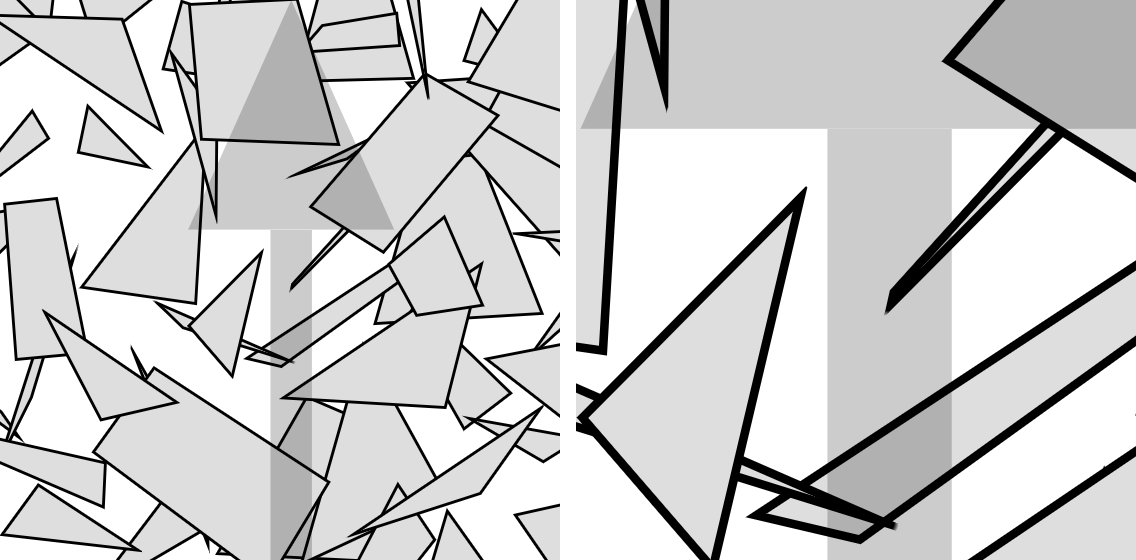
Left, the full canvas; right, a detail of the centre.
Write a Shadertoy shader that draws this pattern.

```glsl
// Scattered outlined grey shards on white, shaded by a translucent upward arrow.

const int SHARD_COUNT = 50;
const float MARGIN = 0.1;              // scatter area beyond the canvas
const vec2 RADIUS_RANGE = vec2(0.10, 0.25);
const vec2 SQUEEZE_RANGE = vec2(0.04, 1.0);
const float QUAD_SHARE = 0.35;
const float CORNER_JITTER = 0.9;
const float STROKE = 0.0051;           // full outline width
const float MITER = 0.007;             // longest tip beyond a corner

const vec3 PAPER = vec3(1.0);
const vec3 SHARD_FILL = vec3(0.87);
const vec3 INK = vec3(0.0);

const vec2 ARROW_TIP = vec2(0.52, 1.0);
const float HEAD_BASE = 0.59;
const float HEAD_HALF_WIDTH = 0.184;
const float SHAFT_HALF_WIDTH = 0.037;
const float ARROW_OPACITY = 0.2;

const float TAU = 6.2831853;

float hash(vec2 p) {
    return fract(sin(dot(p, vec2(127.1, 311.7))) * 43758.5453);
}

mat2 rotation(float angle) {
    float c = cos(angle), s = sin(angle);
    return mat2(c, s, -s, c);
}

// Antialiased coverage of the region where the distance is negative
float coverage(float dist, float pixel) {
    return clamp(0.5 - dist / pixel, 0.0, 1.0);
}

// Corner k of a convex polygon inscribed in an ellipse
vec2 shardCorner(float id, int k, int sides, vec2 axes) {
    float jitter = CORNER_JITTER * hash(vec2(id, 10.0 + float(k % sides)));
    float angle = TAU * (float(k) + jitter) / float(sides);
    return axes * vec2(cos(angle), sin(angle));
}

// Largest edge distance, which keeps the corners of the outline sharp
float shardDistance(vec2 p, float id, int sides, vec2 axes) {
    float dist = -1.0;
    vec2 a = shardCorner(id, 0, sides, axes);
    for (int k = 1; k <= sides; k++) {
        vec2 b = shardCorner(id, k, sides, axes);
        vec2 edge = b - a;
        vec2 normal = vec2(edge.y, -edge.x) / max(length(edge), 1e-5);
        dist = max(dist, dot(p - a, normal));
        a = b;
    }
    return dist;
}

// Triangular head joined to a shaft that runs off the bottom
float arrowDistance(vec2 p) {
    vec2 q = vec2(abs(p.x - ARROW_TIP.x), p.y - ARROW_TIP.y);
    vec2 slope = normalize(vec2(ARROW_TIP.y - HEAD_BASE, HEAD_HALF_WIDTH));
    float head = max(dot(q, slope), HEAD_BASE - p.y);
    float shaft = max(q.x - SHAFT_HALF_WIDTH, p.y - HEAD_BASE);
    return min(head, shaft);
}

void mainImage(out vec4 fragColor, in vec2 fragCoord) {
    vec2 uv = fragCoord / iResolution.y;
    float pixel = 1.0 / iResolution.y;
    vec3 color = PAPER;

    // Shards, painted back to front
    for (int i = 0; i < SHARD_COUNT; i++) {
        float id = float(i) + 1.0;

        // Even low-discrepancy scatter with a random offset
        vec2 spread = fract(id * vec2(0.75488, 0.56984));
        vec2 offset = vec2(hash(vec2(id, 1.0)), hash(vec2(id, 2.0))) - 0.5;
        vec2 center = mix(vec2(-MARGIN), vec2(1.0 + MARGIN), spread) + 0.12 * offset;

        float radius = mix(RADIUS_RANGE.x, RADIUS_RANGE.y, hash(vec2(id, 3.0)));
        float squeeze = mix(SQUEEZE_RANGE.x, SQUEEZE_RANGE.y, hash(vec2(id, 4.0)));
        vec2 axes = radius * vec2(1.0, squeeze);
        int sides = hash(vec2(id, 5.0)) < QUAD_SHARE ? 4 : 3;

        vec2 p = rotation(TAU * hash(vec2(id, 6.0))) * (uv - center);
        if (length(p) > radius + 2.0 * MITER) continue;

        // Fill, then outline with overlong tips trimmed by an ellipse
        float dist = shardDistance(p, id, sides, axes);
        vec2 limit = axes + MITER;
        float trim = (length(p / limit) - 1.0) * limit.y;
        float outline = max(abs(dist) - 0.5 * STROKE, trim);
        color = mix(color, SHARD_FILL, coverage(dist, pixel));
        color = mix(color, INK, coverage(outline, pixel));
    }

    // Translucent arrow over everything
    color *= 1.0 - ARROW_OPACITY * coverage(arrowDistance(uv), pixel);
    fragColor = vec4(color, 1.0);
}
```
